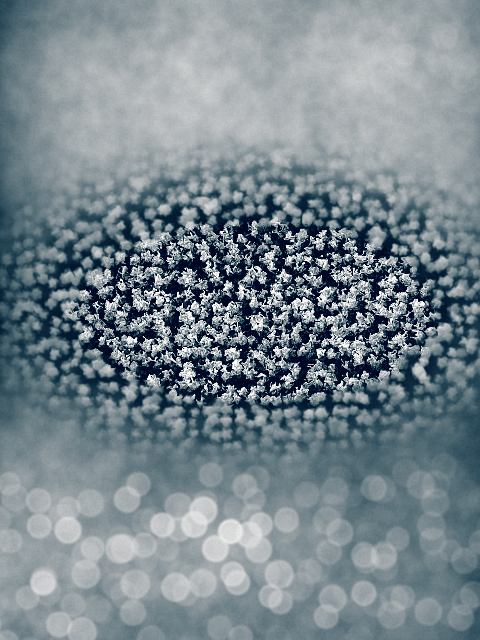
Write a Shadertoy shader that draws this texture.

```glsl
vec2 hash2(vec2 p) {
    vec3 q = fract(p.xyx * vec3(0.1031, 0.1030, 0.0973));
    q += dot(q, q.yzx + 33.33);
    return fract((q.xx + q.yz) * q.zy);
}

float gradientNoise(vec2 p) {
    vec2 cell = floor(p), f = fract(p);
    vec2 u = f * f * f * (f * (f * 6.0 - 15.0) + 10.0);
    vec4 corner;
    for (int i = 0; i < 4; i++) {
        vec2 o = vec2(i & 1, i >> 1);
        float angle = 6.2832 * hash2(cell + o + 71.0).x;
        corner[i] = dot(vec2(cos(angle), sin(angle)), f - o);
    }
    return mix(mix(corner.x, corner.y, u.x), mix(corner.z, corner.w, u.x), u.y);
}

float fbm(vec2 p) {
    float sum = 0.0, amp = 1.0;
    for (int i = 0; i < 4; i++) {
        sum += amp * gradientNoise(p);
        p = mat2(1.6, 1.2, -1.2, 1.6) * p + 7.3;
        amp *= 0.5;
    }
    return sum;
}

float glow(vec2 p, vec2 center, vec2 size) {
    vec2 d = (p - center) / size;
    return exp(-dot(d, d));
}

// Cold duotone: navy shadows rising to neutral highlights
vec3 duotone(float t) {
    t = clamp(t, 0.025, 1.0);
    float shade = 1.0 - t;
    return vec3(t - 1.17 * t * shade * shade * shade, t, t + 0.112 * shade * shade);
}

// Out-of-focus backdrop
float hazeTone(vec2 p) {
    float t = mix(0.48, 0.72, smoothstep(0.70, 1.06, p.y));
    t -= 0.10 * smoothstep(1.18, 1.34, p.y);
    t -= 0.12 * glow(p, vec2(0.58, 0.50), vec2(0.5, 0.16));
    t -= 0.33 * exp(-p.x / 0.085) * smoothstep(0.25, 0.75, p.y);
    t -= 0.13 * exp(-(1.0 - p.x) / 0.07);
    t += 0.10 * glow(p, vec2(0.10, 0.42), vec2(0.2, 0.12));
    t += 0.16 * glow(p, vec2(0.10, 0.15), vec2(0.17, 0.15));
    t += 0.16 * glow(p, vec2(0.46, 0.22), vec2(0.18, 0.11));
    return t + 0.08 * fbm(p * vec2(6.0, 5.0)) + 0.07 * fbm(p * 22.0);
}

// Scattered round tufts, lit from above; soft is the edge blur in cells
float tuftTone(vec2 p, float cells, float soft, float focus, float gap) {
    vec2 curl = vec2(gradientNoise(p * 105.0), gradientNoise(p * 105.0 + 40.0));
    float strand = gradientNoise(p * 150.0 + 1.6 * curl);
    float fine = gradientNoise(p * 270.0 + 1.5 * curl.yx);
    float ridge = 1.0 - 4.0 * abs(strand);
    vec2 q = p * cells + curl * mix(0.25, 0.5, focus);
    vec2 base = floor(q);
    float tone = gap + focus * (0.22 * max(ridge, 0.0) * smoothstep(-0.1, 0.4, curl.x) + 0.12 * fine);
    for (int j = 1; j >= -1; j--) {
        for (int i = -1; i <= 1; i++) {
            vec2 id = base + vec2(i, j);
            vec2 h = hash2(id), k = hash2(id + 131.0);
            vec2 d = q - id - 0.12 - 0.76 * h;
            float radius = mix(0.34, 0.54, k.x);
            float edge = length(d) + focus * 0.5 * strand;
            float cover = 1.0 - smoothstep(radius - soft, radius + soft, edge);
            float shade = mix(0.54, 0.48, focus) + 0.26 * k.y;
            shade += mix(0.16, 0.30, focus) * (d.y - 0.4 * d.x) / radius;
            shade += focus * (0.22 * ridge + 0.6 * fine);
            tone = mix(tone, shade, cover * mix(0.9, 0.97, focus));
        }
    }
    return tone;
}

// Strength of the highlights, by place
float sparkle(vec2 c) {
    float low = 0.24 + 0.50 * glow(c, vec2(0.10, 0.15), vec2(0.17, 0.17));
    low += 0.60 * glow(c, vec2(0.46, 0.22), vec2(0.16, 0.10));
    low += 0.30 * glow(c, vec2(0.62, 0.12), vec2(0.18, 0.10));
    low *= 1.0 - smoothstep(0.30, 0.43, c.y);
    return low + 0.22 * glow(c, vec2(0.88, 1.20), vec2(0.16, 0.10));
}

// Lens discs with a slightly brighter rim
float bokeh(vec2 p, float cells, float radius, float seed) {
    vec2 base = floor(p * cells);
    float clear = 1.0;
    for (int j = -1; j <= 1; j++) {
        for (int i = -1; i <= 1; i++) {
            vec2 id = base + vec2(i, j);
            vec2 center = (id + hash2(id + seed)) / cells;
            vec2 k = hash2(id + seed + 57.0);
            float r = radius * mix(0.85, 1.08, k.x);
            float d = length(p - center);
            float disc = 1.0 - smoothstep(r - 0.005, r + 0.004, d);
            float rim = smoothstep(r * 0.6, r * 0.95, d);
            float alpha = sparkle(center) * mix(0.08, 1.05, k.y * k.y);
            clear *= 1.0 - clamp(alpha * disc * (0.82 + 0.18 * rim), 0.0, 0.9);
        }
    }
    return 1.0 - clear;
}

void mainImage(out vec4 fragColor, in vec2 fragCoord) {
    vec2 p = fragCoord / iResolution.xy * vec2(1.0, 4.0 / 3.0);

    // Sharp oval inside a wider field that melts into the haze
    float wobble = 0.11 * gradientNoise(p * 30.0);
    float oval = length((p - vec2(0.535, 0.682)) / vec2(0.365, 0.187)) + wobble;
    float focus = 1.0 - smoothstep(0.90, 1.10, oval);
    float spread = length((p - vec2(0.53, 0.70)) / vec2(0.66, 0.36));
    float field = 1.0 - smoothstep(0.55, 1.05, spread + wobble);
    float soft = mix(0.20 + 0.18 * smoothstep(1.0, 1.8, oval), 0.08, focus);
    float gap = mix(0.10 + 0.16 * smoothstep(1.1, 1.7, oval), 0.0, focus);

    float tone = mix(hazeTone(p), tuftTone(p, 41.0, soft, focus, gap), field);

    // Darker flanks of the field
    tone -= 0.12 * field * exp(-p.x / 0.08);

    // Highlights
    float light = bokeh(p, 15.0, 0.029, 11.0);
    light = 1.0 - (1.0 - light) * (1.0 - 0.8 * bokeh(p, 17.0, 0.028, 203.0));
    tone = mix(tone, 0.93, light);

    // Film grain
    tone += 0.03 * gradientNoise(p * 230.0);
    fragColor = vec4(duotone(tone), 1.0);
}
```
